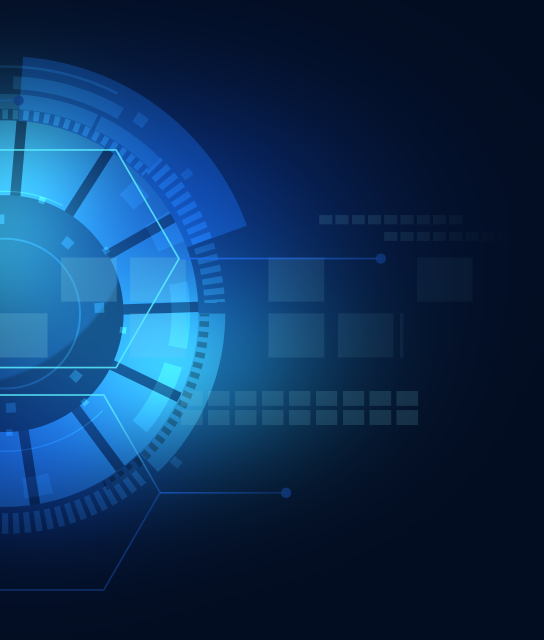
A WebGL 1 fragment shader for this background:

```glsl
precision highp float;

uniform vec2 u_resolution;

const vec3 NAVY = vec3(0.010, 0.050, 0.130);
const vec3 BLUE = vec3(0.030, 0.140, 0.380);
const vec3 TEAL = vec3(0.080, 0.330, 0.400);
const vec3 AQUA = vec3(0.160, 0.460, 0.400);
const vec3 AZURE = vec3(0.100, 0.360, 0.800);
const vec3 CYAN = vec3(0.350, 0.930, 1.000);
const vec3 PALE = vec3(0.450, 0.780, 0.860);

float fill(float d, float px) {
  return clamp(0.5 - d / px, 0.0, 1.0);
}

float stroke(float d, float width, float px) {
  return fill(abs(d) - width, px);
}

float glow(vec2 p, vec2 center, vec2 size) {
  vec2 q = (p - center) / size;
  return exp(-dot(q, q));
}

// Ring segment; polar is (radius, degrees), spans are (start, end)
float arc(vec2 polar, vec2 radii, vec2 angles, float px) {
  float dr = abs(polar.x - 0.5 * (radii.x + radii.y)) - 0.5 * (radii.y - radii.x);
  float da = abs(polar.y - 0.5 * (angles.x + angles.y)) - 0.5 * (angles.y - angles.x);
  return fill(max(dr, radians(da) * polar.x), px);
}

// Folds the angle into equal sectors centred on offset
vec2 fold(vec2 polar, float count, float offset) {
  float period = 360.0 / count;
  return vec2(polar.x, mod(polar.y - offset + 0.5 * period, period) - 0.5 * period);
}

float hexagon(vec2 p, vec2 center, float apothem) {
  vec2 q = abs(p - center);
  return max(q.y, 0.866 * q.x + 0.5 * q.y) - apothem;
}

float tile(vec2 p, vec2 pitch, vec2 size, float px) {
  vec2 d = abs(mod(p, pitch) - 0.5 * size) - 0.5 * size;
  return fill(max(d.x, d.y), px);
}

float inside(float x, float low, float high) {
  return step(low, x) * step(x, high);
}

float among(float id, vec4 options) {
  vec4 hit = 1.0 - step(0.5, abs(options - id));
  return dot(hit, vec4(1.0));
}

vec3 backdrop(vec2 p) {
  vec3 c = NAVY;
  c += BLUE * glow(p, vec2(0.20, 0.35), vec2(0.34, 0.21));
  c += TEAL * glow(p, vec2(0.29, 0.57), vec2(0.23, 0.16));
  c += AQUA * glow(p, vec2(0.0, 0.36), vec2(0.16, 0.18));
  c += BLUE * glow(p, vec2(0.04, 0.68), vec2(0.22, 0.15));
  return c;
}

vec3 wheel(vec3 c, vec2 p, float px) {
  vec2 q = p - vec2(0.008, 0.490);
  vec2 polar = vec2(length(q), degrees(atan(-q.y, q.x)));
  float warm = glow(p, vec2(0.27, 0.57), vec2(0.15, 0.13));
  float top = glow(p, vec2(0.04, 0.24), vec2(0.16, 0.13));
  vec3 tint = vec3(0.04, 0.13, 0.21) + vec3(0.09, 0.22, 0.10) * (warm + 0.6 * top);

  // Broad wedges parted by spokes
  float spoke = radians(abs(fold(polar, 13.0, 2.0).y)) * polar.x;
  float wedge = arc(polar, vec2(0.185, 0.302), vec2(-200.0, 200.0), px);
  c += tint * wedge * fill(0.008 - spoke, px);
  c *= 1.0 - 0.18 * wedge * fill(spoke - 0.008, px);

  // Hub with a curved shadow and thin rings
  float hub = fill(polar.x - 0.185, px);
  float shadow = smoothstep(-0.004, 0.004, length(p - vec2(-0.08, 0.31)) - 0.295);
  c *= 1.0 - hub * (0.05 + 0.20 * shadow);
  c += tint * 0.7 * stroke(polar.x - 0.117, 0.0015, px);
  c += tint * 0.6 * arc(polar, vec2(0.190, 0.192), vec2(62.0, 100.0), px);
  c += tint * 0.6 * arc(polar, vec2(0.214, 0.216), vec2(-95.0, -45.0), px);
  c += tint * 0.8 * arc(fold(polar, 8.0, 3.5), vec2(0.140, 0.155), vec2(-3.0, 3.0), px);
  c += tint * 0.8 * arc(fold(polar, 9.0, -8.0), vec2(0.181, 0.191), vec2(-1.5, 1.5), px);

  // Panels within the wedges
  float panels = arc(polar, vec2(0.260, 0.289), vec2(-11.0, 10.0), px)
    + arc(polar, vec2(0.260, 0.289), vec2(-40.0, -17.0), px)
    + arc(polar, vec2(0.258, 0.290), vec2(39.0, 46.0), px)
    + arc(polar, vec2(0.258, 0.290), vec2(-84.0, -75.0), px)
    + arc(polar, vec2(0.258, 0.302), vec2(22.0, 32.0), px);
  c += tint * 0.35 * panels;

  // Outer bands
  c += vec3(0.02, 0.10, 0.20) * arc(polar, vec2(0.302, 0.402), vec2(20.0, 86.0), px);
  c += tint * 0.7 * arc(polar, vec2(0.302, 0.344), vec2(-46.0, 0.0), px);
  float bands = arc(polar, vec2(0.351, 0.371), vec2(60.0, 88.0), px)
    + arc(polar, vec2(0.320, 0.343), vec2(45.0, 64.0), px)
    + arc(polar, vec2(0.320, 0.343), vec2(65.0, 95.0), px)
    + arc(polar, vec2(0.384, 0.388), vec2(63.0, 95.0), px)
    + arc(polar, vec2(0.360, 0.378), vec2(53.5, 56.5), px)
    + arc(polar, vec2(0.350, 0.366), vec2(36.5, 38.5), px)
    + arc(polar, vec2(0.346, 0.362), vec2(-42.0, -40.0), px);
  c += tint * 0.45 * bands;

  // Fine teeth
  vec2 toothPolar = fold(polar, 120.0, 0.0);
  float longTooth = arc(toothPolar, vec2(0.312, 0.344), vec2(-0.85, 0.85), px);
  float shortTooth = arc(toothPolar, vec2(0.304, 0.319), vec2(-0.8, 0.8), px);
  float longSpan = inside(polar.y, 3.0, 45.0) + inside(polar.y, -100.0, -50.0);
  c += tint * 0.65 * longTooth * longSpan;
  c += tint * 0.6 * shortTooth * inside(polar.y, 45.0, 100.0);
  c *= 1.0 - 0.28 * shortTooth * inside(polar.y, -60.0, 0.0);
  return c;
}

vec3 tiles(vec3 c, vec2 p, float px) {
  // Large panes in two rows
  vec2 pitch = vec2(0.1081, 0.0873);
  vec2 q = p - vec2(-0.013 + 0.0156 * step(0.625, p.x), 0.4023);
  vec2 id = floor(q / pitch);
  float shown = inside(id.y, 0.0, 0.0) * among(id.x, vec4(1.0, 2.0, 4.0, 6.0))
    + inside(id.y, 1.0, 1.0) * among(id.x, vec4(0.0, 2.0, 4.0, 5.0));
  float fade = mix(0.27, 0.05, smoothstep(0.1, 0.72, p.x));
  c = mix(c, PALE, fade * shown * tile(q, pitch, vec2(0.0872, 0.069), px));

  // Lower strip
  pitch = vec2(0.0421, 0.030);
  q = p - vec2(0.2826, 0.6107);
  id = floor(q / pitch);
  shown = inside(id.x, 0.0, 8.0) * inside(id.y, 0.0, 1.0);
  c = mix(c, PALE, 0.16 * shown * tile(q, pitch, vec2(0.0339, 0.0234), px));

  // Upper strip, second row shifted right
  pitch = vec2(0.0254, 0.026);
  q = p - vec2(0.4987, 0.336);
  id = floor(q / pitch);
  shown = inside(id.y, 0.0, 1.0) * inside(id.x - 4.0 * id.y, 0.0, 8.0 - id.y);
  fade = 0.14 * (1.0 - smoothstep(0.5, 0.83, p.x));
  return mix(c, PALE, fade * shown * tile(q, pitch, vec2(0.0205, 0.0145), px));
}

// Horizontal lead ending in a dot
vec3 lead(vec3 c, vec2 p, vec2 start, float end, float strength, float px) {
  float along = clamp((p.x - start.x) / (end - start.x), 0.0, 1.0);
  float line = stroke(p.y - start.y, 0.0013, px) * inside(p.x, start.x, end);
  c = mix(c, AZURE * 1.2, line * strength * mix(1.0, 0.35, along));
  float dot_ = fill(length(p - vec2(end, start.y)) - 0.008, px);
  return mix(c, AZURE * 0.65, 0.75 * dot_);
}

void main() {
  float px = 1.0 / u_resolution.y;
  vec2 p = vec2(gl_FragCoord.x, u_resolution.y - gl_FragCoord.y) * px;
  vec3 c = tiles(wheel(backdrop(p), p, px), p, px);

  // Hexagon outlines and leads
  c = lead(c, p, vec2(0.279, 0.404), 0.595, 0.9, px);
  c = lead(c, p, vec2(0.250, 0.770), 0.447, 0.55, px);
  c = lead(c, p, vec2(0.0, 0.157), 0.029, 0.3, px);
  float upper = hexagon(p, vec2(0.0833, 0.4043), 0.1700);
  float lower = hexagon(p, vec2(0.0742, 0.7695), 0.1523);
  float dim = smoothstep(0.62, 0.80, p.y);
  c = mix(c, CYAN, 0.85 * stroke(upper, 0.0013, px));
  c = mix(c, mix(CYAN, AZURE, dim), mix(0.85, 0.40, dim) * stroke(lower, 0.0013, px));
  gl_FragColor = vec4(c, 1.0);
}
```
